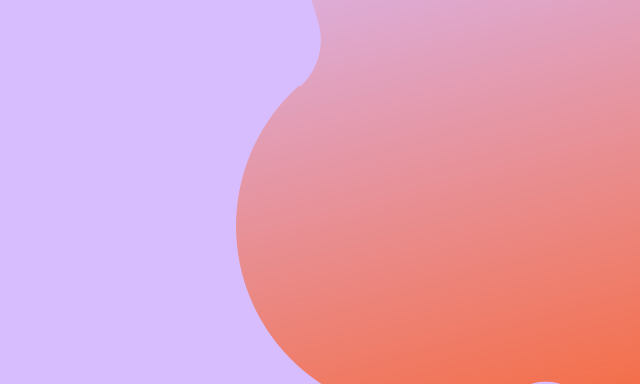
This background is drawn by a Shadertoy shader. Its source:

```glsl
// A flat lilac backdrop with a large coral blob entering from the right.
// The blob outline joins a big arc, a tangent counter-arc and a straight run,
// all as signed distances; a tilted linear ramp colours its inside.

const vec2 CANVAS = vec2(1.67, 1.0);
const vec3 LILAC = vec3(0.843, 0.741, 0.996);
const vec3 CORAL = vec3(0.955, 0.440, 0.300);

float circleDist(vec2 p, vec2 center, float radius) {
    return length(p - center) - radius;
}

// Smooth coverage of a shape, one pixel wide at its edge
float coverage(float dist, float pixel) {
    return 1.0 - smoothstep(-0.6 * pixel, 0.6 * pixel, dist);
}

// Negative inside the blob, which stays open towards the right
float blobDist(vec2 p, vec2 belly, float bellyRadius, vec2 notch, float notchRadius, vec2 lineNormal) {
    vec2 joint = mix(notch, belly, notchRadius / (notchRadius + bellyRadius));

    // Lower part: left half of the big arc
    if (p.y < joint.y) {
        return circleDist(vec2(min(p.x, belly.x), p.y), belly, bellyRadius);
    }
    // Top part: straight run leaving the notch along its tangent
    if (p.y > notch.y + notchRadius * lineNormal.y) {
        return notchRadius - dot(p - notch, lineNormal);
    }
    // Middle part: the notch pushing into the blob
    return -circleDist(vec2(max(p.x, notch.x), p.y), notch, notchRadius);
}

// Ramp from lilac at the upper left to coral at the lower right
vec3 blobColor(vec2 p, float tilt, float start, float rate) {
    float along = (1.0 - p.y) + tilt * p.x;
    return mix(LILAC, CORAL, clamp(start + rate * along, 0.0, 1.0));
}

void mainImage(out vec4 fragColor, in vec2 fragCoord) {
    vec2 p = fragCoord / iResolution.xy * CANVAS;
    float pixel = CANVAS.y / iResolution.y;

    // Main blob
    float blob = blobDist(p, vec2(1.106, 0.411), 0.490,
                          vec2(0.674, 0.896), 0.163, normalize(vec2(0.957, 0.287)));
    vec3 color = mix(LILAC, blobColor(p, 0.27, 0.076, 0.644), coverage(blob, pixel));

    // Small lilac cap peeking over the bottom edge
    float cap = circleDist(p, vec2(1.424, -0.124), 0.130);
    color = mix(color, LILAC, coverage(cap, pixel));

    fragColor = vec4(color, 1.0);
}
```
